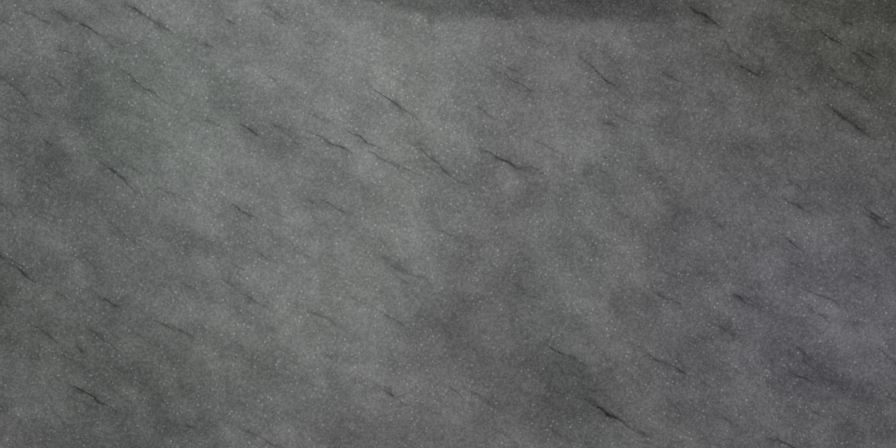
Write a Shadertoy shader that draws this texture.

```glsl
// Weathered grey slate: broad pools of light and shade, cloudy mottling,
// slanted hairline scratches with soft smudges, and a fine mineral grain.
// Built from value noise and jittered cells in units of the canvas height.

const vec3 STONE = vec3(0.379, 0.382, 0.379);
const vec3 GREEN_TINT = vec3(-0.006, 0.005, -0.002);
const vec3 VIOLET_TINT = vec3(0.002, -0.006, 0.014);
const vec3 OLIVE_TINT = vec3(0.004, 0.003, -0.014);
const float SLANT = -0.56;

float hash(vec2 p) {
    vec3 q = fract(p.xyx * vec3(0.1031, 0.1030, 0.0973));
    q += dot(q, q.yzx + 33.33);
    return fract((q.x + q.y) * q.z);
}

vec2 rotate(vec2 p, float angle) {
    float c = cos(angle), s = sin(angle);
    return vec2(c * p.x + s * p.y, c * p.y - s * p.x);
}

float valueNoise(vec2 p) {
    vec2 cell = floor(p), f = fract(p);
    f = f * f * (3.0 - 2.0 * f);
    float low = mix(hash(cell), hash(cell + vec2(1, 0)), f.x);
    float high = mix(hash(cell + vec2(0, 1)), hash(cell + vec2(1, 1)), f.x);
    return mix(low, high, f.y);
}

// Centred fractal noise, about -0.5 to 0.5
float clouds(vec2 p) {
    float sum = 0.0, weight = 0.5;
    for (int i = 0; i < 5; i++) {
        sum += weight * (valueNoise(p) - 0.5);
        p = rotate(p, 0.6) * 2.03 + 17.3;
        weight *= 0.52;
    }
    return sum;
}

float pool(vec2 p, vec2 centre, float radius) {
    vec2 d = (p - centre) / radius;
    return exp(-dot(d, d));
}

// Large-scale brightness, including the stain along the top edge
float broadLight(vec2 p) {
    float light = 0.090 * pool(p, vec2(0.62, 0.85), 0.46);
    light += 0.040 * pool(p, vec2(1.15, 0.65), 0.48);
    light += 0.020 * pool(p, vec2(0.75, 0.20), 0.25);
    light -= 0.095 * pool(p, vec2(2.00, 0.95), 0.36);
    light -= 0.042 * pool(p, vec2(1.72, 0.35), 0.42);
    light -= 0.035 * pool(p, vec2(0.10, 0.15), 0.42);
    light -= 0.050 * pool(p, vec2(1.22, 0.08), 0.16);
    light -= 0.020 * pool(p, vec2(0.25, 0.55), 0.22);
    float rim = 0.955 + 0.35 * max(0.98 - p.x, 0.0) + 0.03 * clouds(p * 9.0);
    float stain = smoothstep(rim - 0.015, rim + 0.025, p.y);
    return light - 0.10 * stain * (1.0 - smoothstep(1.45, 1.62, p.x));
}

// Tapered dark hairlines along x, each inside a faint smudge
float scratches(vec2 p, vec2 cellSize, float share, float pixel) {
    vec2 home = floor(p / cellSize);
    float shade = 0.0;
    for (int j = -1; j <= 1; j++)
    for (int i = -1; i <= 1; i++) {
        vec2 cell = home + vec2(i, j);
        if (hash(cell + 5.7) > share) continue;
        vec2 jitter = vec2(hash(cell + 11.3), hash(cell + 29.1));
        vec2 d = p - (cell + jitter) * cellSize;
        d = rotate(d, 0.3 * (hash(cell + 41.9) - 0.5));
        d.y += 0.008 * (valueNoise(p * 45.0) - 0.5);
        float reach = cellSize.x * mix(0.2, 0.65, hash(cell + 53.2));
        float taper = 1.0 - smoothstep(0.2, 1.0, abs(d.x) / reach);
        float width = 0.0015 + 0.002 * hash(cell + 67.4);
        float hairline = 1.0 - smoothstep(0.0, width + pixel, abs(d.y));
        float smudge = exp(-pow(d.y / (0.10 * cellSize.y + 0.004), 2.0));
        float broken = smoothstep(0.1, 0.55, valueNoise(p * vec2(30.0, 75.0)));
        float patchy = smoothstep(0.15, 0.8, valueNoise(p * vec2(50.0, 80.0) + 20.0));
        float depth = mix(0.3, 1.0, hash(cell + 83.6));
        shade += depth * taper * (0.75 * hairline * broken + 0.45 * smudge * patchy);
    }
    return min(shade, 1.3);
}

// Pale round flecks, one possible per cell
float flecks(vec2 p, float density, float share, float pixel) {
    vec2 cell = floor(p * density);
    vec2 jitter = vec2(hash(cell), hash(cell + 7.1));
    vec2 centre = (cell + mix(vec2(0.3), vec2(0.7), jitter)) / density;
    float radius = mix(0.10, 0.22, hash(cell + 19.7)) / density;
    float disc = 1.0 - smoothstep(radius - pixel * 0.5, radius + pixel, length(p - centre));
    return disc * step(hash(cell + 31.3), share) * hash(cell + 47.9);
}

void mainImage(out vec4 fragColor, in vec2 fragCoord) {
    float pixel = 1.0 / iResolution.y;
    vec2 p = fragCoord * pixel;
    vec2 along = rotate(p, SLANT) + 8.0;

    // Light and mottling, stretched along the slant
    float tone = broadLight(p);
    tone += 0.13 * clouds(along * vec2(4.0, 6.5));
    tone += 0.11 * clouds(along * vec2(17.0, 24.0) + 40.0);

    // Long and short scratches
    tone -= 0.140 * scratches(along, vec2(0.19, 0.085), 0.40, pixel);
    tone -= 0.090 * scratches(along + 3.0, vec2(0.09, 0.045), 0.24, pixel);

    // Mineral grain and flecks
    tone += 0.075 * (valueNoise(rotate(p, 0.4) * 245.0 + 90.0) - 0.5);
    tone += 0.020 * (valueNoise(rotate(p, 0.9) * 120.0 + 60.0) - 0.5);
    tone += 0.10 * flecks(along, 100.0, 0.35, pixel);

    // Faint regional tints
    vec3 colour = STONE + tone;
    colour += GREEN_TINT * pool(p, vec2(0.35, 0.75), 0.65);
    colour += VIOLET_TINT * pool(p, vec2(1.85, 0.30), 0.45);
    colour += OLIVE_TINT * pool(p, vec2(2.00, 1.00), 0.35);
    fragColor = vec4(clamp(colour, 0.0, 1.0), 1.0);
}
```
